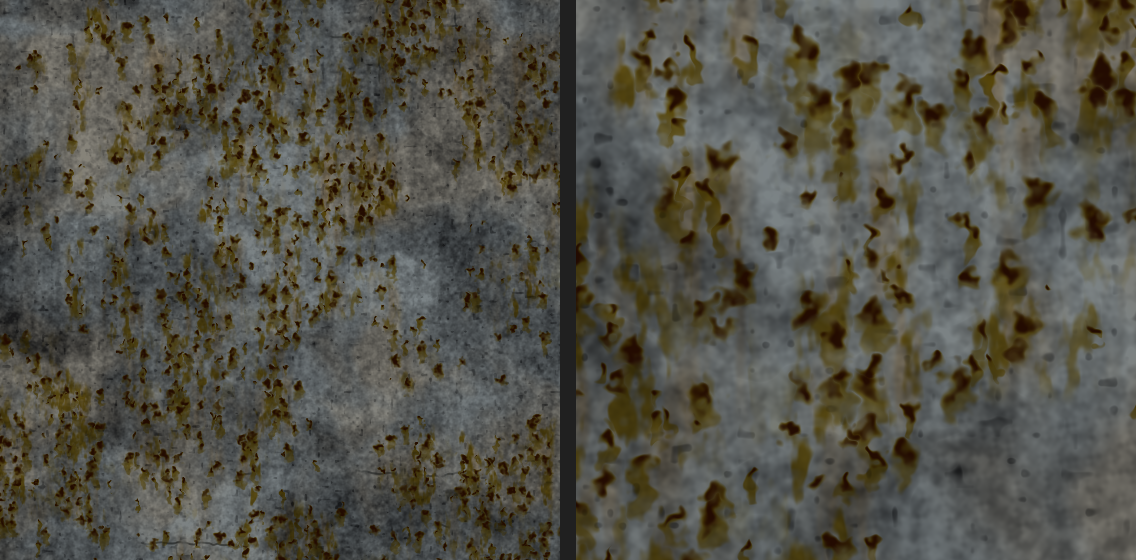
Left, the full canvas; right, a detail of the centre.
Write a Shadertoy shader that draws this texture.

```glsl
const vec3 STEEL_DARK = vec3(0.18, 0.185, 0.185);
const vec3 STEEL_LIGHT = vec3(0.46, 0.47, 0.46);
const vec3 COOL_TINT = vec3(0.96, 1.00, 1.045);
const vec3 WARM_TINT = vec3(1.045, 1.00, 0.95);
const vec3 RUST_HAZE = vec3(0.34, 0.29, 0.21);
const vec3 RUST_OLIVE = vec3(0.26, 0.205, 0.005);
const vec3 RUST_CORE = vec3(0.13, 0.035, 0.005);
const vec3 CRACK_COLOR = vec3(0.08, 0.09, 0.09);
const float SPOT_GRID = 52.0;     // rust cells across the canvas
const float SPOT_RADIUS = 0.0092;
const float DRIP_LENGTH = 0.029;
const float SPOT_SHARE = 0.62;    // chance of a spot inside a dense patch
const float GRAIN = 0.62;         // strength of the finest mottling
const int CRACK_COUNT = 6;

float hash(vec2 p) {
    vec3 q = fract(vec3(p.xyx) * 0.1031);
    q += dot(q, q.yzx + 33.33);
    return fract((q.x + q.y) * q.z);
}

float noise(vec2 p) {
    vec2 i = floor(p), f = fract(p);
    f = f * f * (3.0 - 2.0 * f);
    float low = mix(hash(i), hash(i + vec2(1, 0)), f.x);
    float high = mix(hash(i + vec2(0, 1)), hash(i + vec2(1, 1)), f.x);
    return mix(low, high, f.y);
}

float fbm(vec2 p, int octaves) {
    float sum = 0.0, amp = 0.5, total = 0.0;
    for (int i = 0; i < octaves; i++) {
        sum += amp * noise(p);
        total += amp;
        p = mat2(1.6, 1.2, -1.2, 1.6) * p + 17.3;
        amp *= 0.58;
    }
    return sum / total;
}

// Patches of rust, broken into vertical columns
float rustDensity(vec2 p) {
    float patches = smoothstep(0.36, 0.70, fbm(p * vec2(6.5, 6.0) + 41.0, 3));
    float columns = smoothstep(0.25, 0.7, noise(p * vec2(29.0, 6.0) + 51.0));
    return 0.04 + SPOT_SHARE * patches * mix(0.35, 1.3, columns);
}

// x: olive stain with drip, y: dark core
vec2 rustSpots(vec2 p) {
    vec2 wobble = vec2(fbm(p * 110.0, 2), fbm(p * 110.0 + 31.0, 2)) - 0.5;
    vec2 q = p + 0.017 * wobble;
    vec2 cell = floor(q * SPOT_GRID);
    vec2 rust = vec2(0.0);
    for (int j = -1; j <= 2; j++)
    for (int i = -1; i <= 1; i++) {
        vec2 id = cell + vec2(i, j) + 100.0;
        vec2 jitter = vec2(hash(id), hash(id + 37.0));
        vec2 center = (id - 100.0 + 0.1 + 0.8 * jitter) / SPOT_GRID;
        if (hash(id + 13.0) > rustDensity(center)) continue;
        float s = hash(id + 71.0);
        float size = SPOT_RADIUS * mix(0.3, 1.0, s);
        float drip = DRIP_LENGTH * pow(hash(id + 93.0), 1.5);
        vec2 d = q - center;
        float along = clamp(-d.y, 0.0, drip);
        float fade = 1.0 - 0.45 * along / (drip + 0.001);
        float stainDist = length(vec2(d.x, d.y + along)) / size;
        float coreDist = length(d * vec2(1.0, 0.7)) / size;
        rust.x = max(rust.x, fade * (1.0 - smoothstep(0.5, 1.3, stainDist)));
        rust.y = max(rust.y, 1.0 - smoothstep(0.2, 0.9, coreDist));
    }
    return rust;
}

// Thin broken lines, mostly level, some upright
float cracks(vec2 p) {
    float mask = 0.0;
    for (int i = 0; i < CRACK_COUNT; i++) {
        vec2 seed = vec2(float(i) * 7.0 + 3.0, 19.0);
        vec2 d = p - vec2(hash(seed), hash(seed + 5.0));
        if (i % 3 == 2) d = d.yx;
        float reach = mix(0.05, 0.13, hash(seed + 9.0));
        d.y += 0.025 * (fbm(vec2(d.x * 22.0 + seed.x, seed.y), 4) - 0.5);
        float line = 1.0 - smoothstep(0.0006, 0.003, abs(d.y));
        float ends = 1.0 - smoothstep(0.4 * reach, reach, abs(d.x));
        mask = max(mask, line * ends * smoothstep(0.3, 0.7, noise(p * 70.0)));
    }
    return mask;
}

void mainImage(out vec4 fragColor, in vec2 fragCoord) {
    vec2 p = fragCoord / iResolution.y;

    // Mottled steel with wisps, streaks and grain
    vec2 warp = vec2(fbm(p * 6.0 + 3.0, 4), fbm(p * 6.0 + 47.0, 4)) - 0.5;
    float tone = 0.60 + 1.35 * (fbm(p * 4.5 + 0.9 * warp + 9.0, 6) - 0.5);
    float wisp = 1.0 - abs(2.0 * fbm(p * 12.0 + 2.0 * warp + 80.0, 5) - 1.0);
    tone += 0.25 * (pow(wisp, 5.0) - 0.45);
    tone += 0.30 * (fbm(p * vec2(95.0, 8.0) + 14.0, 2) - 0.5);
    tone += 0.38 * (fbm(p * vec2(44.0, 34.0) + 27.0, 3) - 0.5);
    tone += GRAIN * (fbm(p * 155.0 + 61.0, 2) - 0.5);
    tone -= 0.38 * smoothstep(0.54, 0.78, fbm(p * vec2(5.0, 7.0) + warp + 66.0, 4));
    tone -= 0.35 * smoothstep(0.80, 0.95, noise(p * 130.0 + 19.0));
    vec3 color = mix(STEEL_DARK, STEEL_LIGHT, clamp(tone, -0.3, 1.15));
    float warmth = smoothstep(0.35, 0.68, fbm(p * 6.0 + warp + 35.0, 4));
    color *= mix(COOL_TINT, WARM_TINT, warmth);

    // Cracks, brown haze, then rust spots
    color = mix(color, CRACK_COLOR, 0.6 * cracks(p));
    float density = rustDensity(p);
    float streak = smoothstep(0.42, 0.75, fbm(p * vec2(60.0, 11.0) + 5.0, 3));
    float haze = smoothstep(0.08, 0.6, density) * mix(0.08, 0.65, streak);
    color = mix(color, RUST_HAZE * (0.5 + 0.8 * tone), haze);
    vec2 rust = rustSpots(p);
    float bloom = smoothstep(0.52, 0.72, fbm(p * vec2(75.0, 36.0) + 88.0, 3));
    float stain = max(rust.x, 0.85 * bloom * smoothstep(0.15, 0.5, density));
    float breakup = smoothstep(0.1, 0.5, noise(p * 130.0 + 7.0));
    color = mix(color, RUST_OLIVE * (0.75 + 0.45 * tone), stain * mix(0.7, 1.0, breakup));
    color = mix(color, RUST_CORE, 0.95 * rust.y * mix(0.5, 1.0, breakup));

    fragColor = vec4(clamp(color, 0.0, 1.0), 1.0);
}
```
